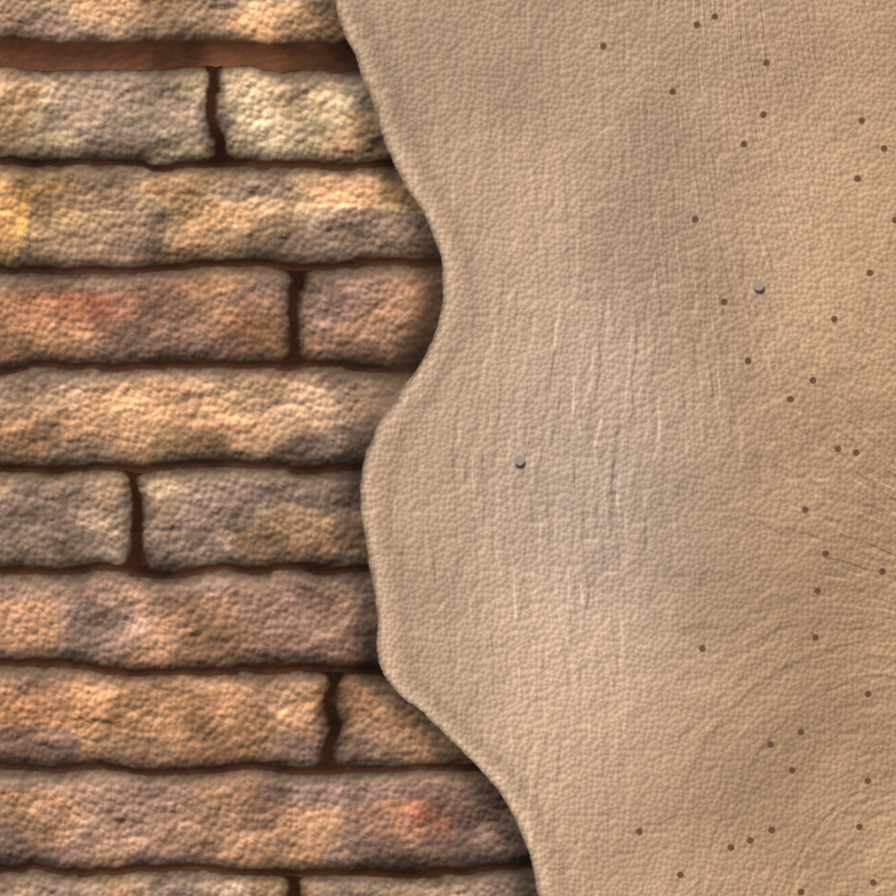
Write a Shadertoy shader that draws this texture.

```glsl
const float edgeX[17] = float[17](.371, .396, .419, .442, .477, .494, .482, .448, .412,
    .404, .410, .421, .428, .487, .548, .582, .600);
const float jointX[5] = float[5](.241, .329, .152, .368, .326);
const vec3 rowTint[10] = vec3[10](
    vec3(.62, .50, .39), vec3(.66, .56, .44), vec3(.66, .53, .40), vec3(.56, .42, .33),
    vec3(.64, .51, .40), vec3(.60, .49, .40), vec3(.54, .42, .35), vec3(.57, .43, .33),
    vec3(.54, .42, .35), vec3(.60, .49, .40));

vec2 hash2(vec2 c) {
    return fract(sin(vec2(dot(c, vec2(127.1, 311.7)), dot(c, vec2(269.5, 183.3)))) * 43758.5);
}

// x: distance to nearest seed, y: smooth blend of seed values, z: nearest seed value
vec3 cellular(vec2 p) {
    vec2 base = floor(p);
    float nearest = 9., id = 0., sum = 0., weight = 0.;
    for (int j = -1; j <= 1; j++)
    for (int i = -1; i <= 1; i++) {
        vec2 c = base + vec2(i, j), h = hash2(c), r = c + h - p;
        float d = dot(r, r), value = fract(h.x * 7.3 + h.y * 13.7), w = exp(-6. * d);
        if (d < nearest) { nearest = d; id = value; }
        sum += w * value;
        weight += w;
    }
    return vec3(sqrt(nearest), sum / weight, id);
}

float layers(vec2 p) {
    float sum = 0., amp = .52;
    for (int i = 0; i < 5; i++) {
        sum += amp * cellular(p).y;
        p = mat2(1.6, 1.2, -1.2, 1.6) * p + 7.3;
        amp *= .5;
    }
    return sum;
}

float spot(vec2 p, vec2 centre, vec2 size) {
    vec2 d = (p - centre) / size;
    return exp(-dot(d, d));
}

// Catmull-Rom curve through the edge positions, top to bottom
float plasterEdge(float y) {
    float s = clamp((1. - y) * 16., 0., 15.999), t = fract(s);
    int i = int(s);
    float a = edgeX[max(i - 1, 0)], b = edgeX[i], c = edgeX[i + 1], d = edgeX[min(i + 2, 16)];
    return b + .5 * t * (c - a + t * (2. * a - 5. * b + 4. * c - d + t * (3. * (b - c) + d - a)));
}

float plasterHeight(vec2 p) {
    // Trowel strokes: vertical in the middle, fanning out at the right
    float fan = smoothstep(.68, 1.05, p.x);
    vec2 q = vec2(p.x + 1.3 * fan * (p.y - .53) + .008 * sin(p.y * 11. + p.x * 5.), p.y - .3 * fan * p.x);
    float strokes = cellular(q * vec2(125., 26.)).y;
    float strength = .35 + .55 * spot(p, vec2(.66, .42), vec2(.17, .25)) + .7 * spot(p, vec2(.95, .5), vec2(.17, .2));
    return .55 * (1. - cellular(p * 165.).x) + .4 * cellular(p * 75.).y + strokes * strength;
}

float brickHeight(vec2 p) {
    return layers(p * vec2(13., 17.)) + .13 * (1. - cellular(p * 120.).x);
}

vec3 plaster(vec2 p, float side) {
    float relief = plasterHeight(p) - plasterHeight(p + vec2(-.0017, .0024));
    float cloud = layers(p * 5. + 3.);
    vec3 col = mix(vec3(.745, .625, .515), vec3(.70, .565, .44), smoothstep(.55, 1.05, p.x + .25 * (.5 - p.y)));
    col = mix(col, vec3(.77, .67, .59), .75 * spot(p, vec2(.66, .44), vec2(.13, .25)));
    col *= .86 + .3 * cloud;
    col *= 1. + .43 * clamp(relief, -.65, .6);
    // Scattered grit, denser toward the right
    vec3 grit = cellular(p * 34. + 2.);
    float chosen = step(1.02 - .15 * smoothstep(.5, 1., p.x), grit.z);
    col = mix(col, vec3(.36, .25, .19), .8 * chosen * smoothstep(.17, .08, grit.x));
    for (int i = 0; i < 2; i++) {
        vec2 c = i == 0 ? vec2(.847, .681) : vec2(.580, .486);
        col *= 1. - .65 * smoothstep(.008, .003, length(p - c + vec2(-.001, .004)));
        col = mix(col, vec3(.66, .58, .53), smoothstep(.007, .004, length(p - c)));
    }
    // Rounded lip with a shallow crease behind it
    col *= 1. + .1 * spot(vec2(side), vec2(.010), vec2(.009)) - .07 * spot(vec2(side), vec2(.032), vec2(.012));
    return col * mix(.68, 1., smoothstep(-.002, .007, side));
}

vec3 bricks(vec2 p, float side) {
    float rough = layers(p * 19.), stain = cellular(p * vec2(11., 18.) + 4.).y;
    float relief = brickHeight(p) - brickHeight(p + vec2(-.0015, .0033));
    vec2 q = p + .022 * (vec2(rough, layers(p * 13. + 8.)) - .5);

    // Rounded brick profile; f runs from top to bottom within each row
    float t = (1. - q.y - .0755) / .1123 + 1., f = fract(t);
    int row = clamp(int(floor(t)), 0, 9);
    float bottom = row == 0 ? .70 : .93;
    vec2 w = vec2(-1., abs(f - bottom * .5) * .1123 - bottom * .056);
    if (row % 2 == 1) w.x = .006 - abs(q.x - jointX[row / 2]);
    w += .013;
    float d = length(max(w, 0.)) + min(max(w.x, w.y), 0.) - .013;

    vec3 col = rowTint[row];
    col = mix(col, vec3(.77, .56, .28), .7 * spot(p, vec2(.04, .76), vec2(.09, .04)));
    col = mix(col, vec3(.60, .31, .22), .6 * spot(p, vec2(.09, .66), vec2(.07, .025)));
    col = mix(col, vec3(.72, .40, .15), .7 * spot(p, vec2(.29, .63), vec2(.04, .035)));
    col = mix(col, vec3(.57, .30, .20), .5 * spot(p, vec2(.49, .095), vec2(.07, .03)));
    col = mix(col, vec3(.66, .44, .29), .6 * spot(p, vec2(.03, .20), vec2(.07, .035)));
    col = mix(col, vec3(.43, .35, .31), .6 * smoothstep(.52, .75, stain));
    col = mix(col, vec3(.71, .51, .35), .45 * smoothstep(.42, .22, stain));
    col *= .64 + .76 * rough;
    col *= 1. + clamp(3.3 * relief, -.55, .5);
    col = mix(col, vec3(.72, .59, .47), .4 * smoothstep(.22, .05, f));
    col *= mix(.58, 1.04, smoothstep(.002, -.016, d)) * (1.08 - .2 * smoothstep(.5, .95, f));

    // Recessed mortar, darkest beneath each brick
    float lowered = smoothstep(bottom, 1., f);
    vec3 mortar = mix(vec3(.20, .115, .075), vec3(.43, .28, .19), row == 0 ? .3 + .6 * lowered : .45 * lowered);
    mortar *= .65 + .7 * rough + relief;
    col = mix(mortar, col, smoothstep(.003, -.003, d));

    // Plaster shadow, and the sloped hollow where the coat meets the wall
    float hollow = spot(p, vec2(.46, .645), vec2(.06, .06));
    float ramp = spot(p, vec2(.43, .545), vec2(.06, .045));
    float contact = smoothstep(-.048, -.004, side);
    col = mix(col, vec3(.52, .37, .27) * (.75 + .5 * rough + relief), .8 * contact * hollow);
    col = mix(col, vec3(.66, .53, .42) * (.75 + .5 * rough + relief), .8 * contact * ramp);
    return col * (1. - .5 * contact * (1. - .8 * ramp));
}

void mainImage(out vec4 fragColor, in vec2 fragCoord) {
    vec2 p = fragCoord / iResolution.xy;
    float side = p.x - plasterEdge(p.y) + .012 * (layers(p * 24.) - .5);
    vec3 col = mix(bricks(p, side), plaster(p, side), smoothstep(-.0015, .0015, side));
    fragColor = vec4(clamp(col, 0., 1.), 1.);
}
```
